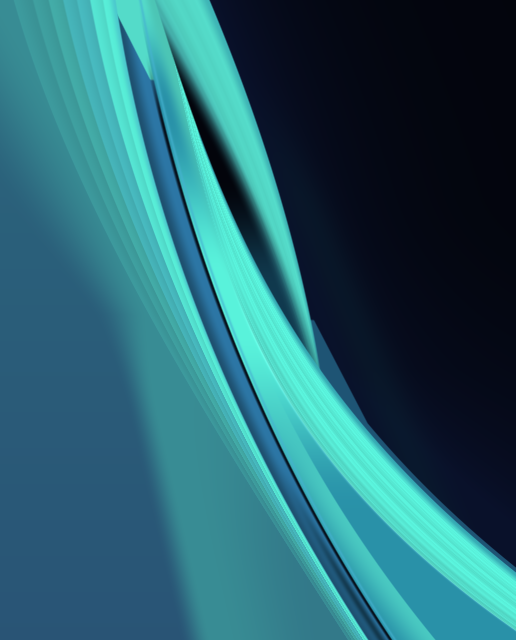
Write a WebGL 1 fragment shader that draws this background.

```glsl
precision highp float;
uniform vec2 u_resolution;

// Ribbon edges: x at the top, one third, two thirds and bottom
const vec4 LEFT_OUTER = vec4(0.026, 0.187, 0.414, 0.674);
const vec4 LEFT_INNER = vec4(0.224, 0.318, 0.480, 0.714);
const vec4 GROOVE = vec4(0.266, 0.367, 0.526, 0.760);
const vec4 MAIN_EDGE = vec4(0.300, 0.449, 0.706, 1.180);
const vec4 BAND_EDGE = vec4(0.308, 0.406, 0.593, 1.026);
const vec4 INNER_FOLD = vec4(0.290, 0.395, 0.568, 0.844);
const vec4 BACK_LEFT = vec4(0.260, 0.483, 0.632, 0.700);
const vec4 BACK_RIGHT = vec4(0.406, 0.552, 0.636, 0.649);

const vec3 BLACK = vec3(0.010, 0.017, 0.045);
const vec3 NAVY = vec3(0.035, 0.065, 0.165);
const vec3 DEEP_TEAL = vec3(0.04, 0.14, 0.19);
const vec3 SLATE = vec3(0.17, 0.40, 0.49);
const vec3 SLATE_LOW = vec3(0.16, 0.33, 0.46);
const vec3 HAZE = vec3(0.22, 0.55, 0.58);
const vec3 BLUE = vec3(0.16, 0.43, 0.60);
const vec3 SKY = vec3(0.27, 0.70, 0.82);
const vec3 TEAL = vec3(0.16, 0.57, 0.66);
const vec3 AQUA = vec3(0.33, 0.86, 0.79);
const vec3 MINT = vec3(0.35, 0.95, 0.86);
const float FOLDS = 7.0;
const float STREAKS = 22.0;

// Cubic through four evenly spaced values
float curve(vec4 p, float t) {
  float s = 3.0 * t;
  float a = s - 1.0, b = s - 2.0, c = s - 3.0;
  return dot(p, vec4(-a * b * c / 6.0, s * b * c / 2.0,
                     -s * a * c / 2.0, s * a * b / 6.0));
}

float edge(float d) {
  float w = 1.1 / u_resolution.x;
  return smoothstep(-w, w, d);
}

float line(float d, float width) {
  return exp(-d * d / (width * width));
}

float hash(float n) {
  return fract(sin(n * 91.7) * 437.58);
}

float noise(float x) {
  float f = fract(x);
  return mix(hash(floor(x)), hash(floor(x) + 1.0), f * f * (3.0 - 2.0 * f));
}

vec3 leftBackdrop(float x, float t) {
  float rim = min(0.70 * (t - 0.156), 0.243 + 0.285 * (t - 0.52));
  float soft = mix(0.11, 0.03, smoothstep(0.2, 0.65, t));
  float haze = smoothstep(-soft, soft, x - rim);
  haze *= 1.0 - 0.35 * smoothstep(0.05, 0.25, x - rim) * smoothstep(0.5, 0.9, t);
  return mix(mix(SLATE, SLATE_LOW, t), HAZE, haze);
}

vec3 rightBackdrop(float x, float t, float rim) {
  float d = max(x - rim, 0.0);
  float glow = exp(-d * 6.0) + 0.5 * smoothstep(0.3, 0.9, t);
  vec3 col = mix(BLACK, NAVY, min(glow, 1.0));
  float streak = line(x - 0.53 - 0.52 * (t - 0.2), 0.045);
  return mix(col, DEEP_TEAL, 0.4 * streak * smoothstep(0.1, 0.35, t));
}

// Overlapping folds, each with a crisp left rim
vec3 leftRibbon(float u, vec3 behind) {
  vec3 col = behind;
  for (float i = 0.0; i < FOLDS; i++) {
    float start = pow(i / FOLDS, 0.85);
    float d = u - start;
    vec3 tint = mix(HAZE, AQUA, 0.25 + 0.12 * i + 0.2 * hash(i + 2.0));
    tint = mix(tint, SKY, 0.75 * line(start - 0.55, 0.1));
    tint = mix(tint, MINT, smoothstep(0.6, 0.75, start));
    tint *= 1.0 - 0.12 * smoothstep(0.0, 0.2, d);
    col = mix(col, tint, smoothstep(-0.012, 0.012, d) * mix(0.45, 0.95, start));
  }
  return mix(col, SKY, 0.5 * smoothstep(0.92, 1.0, u));
}

vec3 mainRibbon(float x, float t, float groove, float rim) {
  float w = (x - groove) / (rim - groove);
  float band = curve(BAND_EDGE, t);
  float fold = curve(INNER_FOLD, t);
  float lower = smoothstep(0.52, 0.80, t);

  vec3 base = mix(mix(TEAL, MINT, smoothstep(0.18, 0.43, t)), TEAL, lower);
  base = mix(base, AQUA, 1.0 - smoothstep(0.0, 0.16, t));
  float flap = edge(fold - x) * smoothstep(fold - 0.09, fold, x);
  base = mix(base, AQUA, 0.75 * flap * lower);

  // Streaked outer band
  float v = clamp((x - band) / max(rim - band, 0.02), 0.0, 1.0);
  float streak = noise(v * STREAKS) * 0.6 + noise(v * STREAKS * 2.7) * 0.4;
  vec3 bright = mix(AQUA, MINT, smoothstep(0.0, 0.35, v));
  bright *= 0.90 + 0.16 * streak;
  bright = mix(bright, TEAL, 0.75 * smoothstep(0.80, 1.0, v));
  float early = smoothstep(0.25, 0.85, w);
  float mask = mix(early, edge(x - band), smoothstep(0.38, 0.55, t));
  vec3 col = mix(base, bright, mask);
  col += 0.10 * line(x - band, 0.003) * smoothstep(0.4, 0.6, t);
  return mix(col, SKY, 0.6 * line(x - groove - 0.006, 0.003));
}

void main() {
  vec2 uv = gl_FragCoord.xy / u_resolution;
  float x = uv.x, t = 1.0 - uv.y;
  float outer = curve(LEFT_OUTER, t);
  float inner = curve(LEFT_INNER, t);
  float groove = curve(GROOVE, t);
  float rim = curve(MAIN_EDGE, t);
  float backLeft = curve(BACK_LEFT, t);
  float backRight = curve(BACK_RIGHT, t);

  vec3 col = rightBackdrop(x, t, max(rim, backRight));

  // Sheer veil beyond the main ribbon
  float veil = max(0.609 + 0.645 * (t - 0.501), rim + 0.012);
  col = mix(col, mix(DEEP_TEAL, BLUE, 0.65), edge(veil - x) * edge(t - 0.5));

  // Back ribbon with a soft shadowed side
  float across = (x - backLeft) / max(backRight - backLeft, 0.02);
  vec3 back = mix(HAZE, AQUA, smoothstep(0.0, 0.5, across));
  back *= 0.95 + 0.06 * noise(across * STREAKS);
  back = mix(back, TEAL, 0.5 * smoothstep(0.82, 1.0, across));
  vec3 gap = mix(BLACK, DEEP_TEAL * 1.6, smoothstep(0.28, 0.45, t));
  back = mix(gap, back, smoothstep(-0.008, 0.035, x - backLeft));
  col = mix(col, back, edge(backRight - x) * edge(0.62 - t));

  col = mix(col, mainRibbon(x, t, groove, rim), edge(rim - x));

  // Blue channel and its dark groove
  float c = (x - inner) / (groove - inner);
  vec3 channel = mix(BLUE * 0.72, BLUE * 1.08, smoothstep(0.0, 0.65, c));
  channel = mix(channel, DEEP_TEAL, 0.75 * line(c - 0.55, 0.2) * smoothstep(0.7, 0.95, t));
  channel = mix(channel, AQUA, edge(x - 0.238 - 0.63 * (t - 0.04)) * edge(0.125 - t));
  channel = mix(channel, BLACK, 0.9 * smoothstep(0.80, 0.94, c) * smoothstep(0.08, 0.2, t));
  col = mix(col, channel, edge(groove - x));

  vec3 backdrop = leftBackdrop(x, t);
  vec3 ribbon = leftRibbon((x - outer) / (inner - outer), backdrop);
  col = mix(col, ribbon, edge(inner - x));
  col = mix(col, backdrop, edge(outer - x));
  gl_FragColor = vec4(col, 1.0);
}
```
